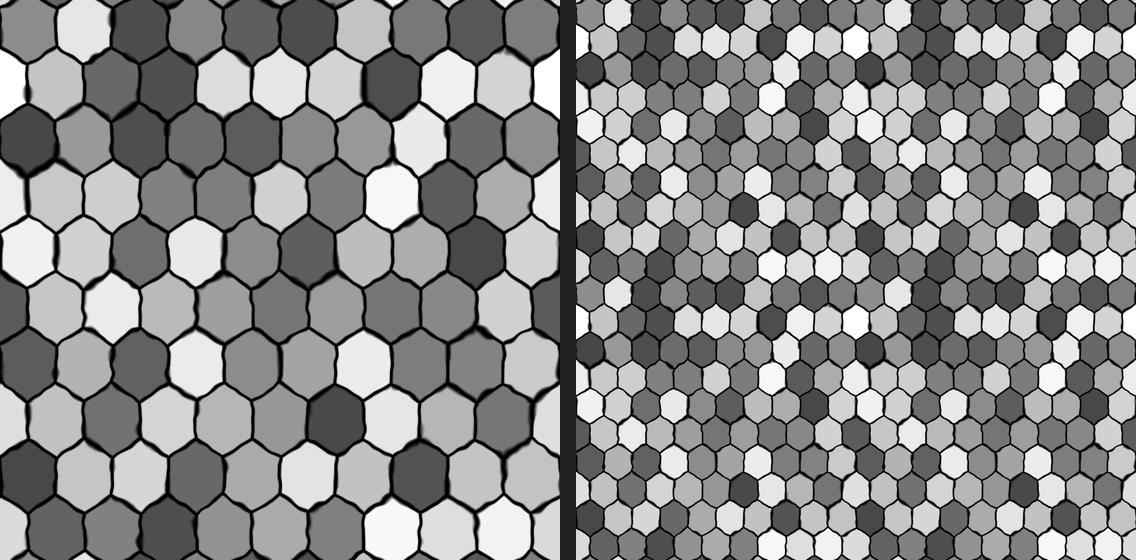
Left, the tile; right, the same tile 2 across and 2 down.
Write a Shadertoy shader that draws this pattern.

```glsl
// Ten by ten staggered hexagons in random greys, parted by wavering black ink lines.
// Each pixel is warped by wrapping noise, then takes the hexagon whose edge
// distance is largest; the line's soft bleed varies with a slower noise.

// Integer hash of a lattice point, giving 0..1
float hash(vec2 cell, uint seed) {
    uvec2 k = uvec2(ivec2(cell));
    uint h = k.x * 1597334677u ^ k.y * 3812015801u ^ seed * 2654435769u;
    h = (h ^ (h >> 16)) * 2246822519u;
    h = (h ^ (h >> 13)) * 3266489917u;
    return float((h ^ (h >> 16)) >> 8) / 16777216.0;
}

// Value noise repeating after a whole number of lattice steps
float wrapNoise(vec2 p, float period, uint seed) {
    vec2 i = floor(p), f = fract(p);
    f = f * f * (3.0 - 2.0 * f);
    vec2 a = mod(i, period), b = mod(i + 1.0, period);
    return mix(mix(hash(a, seed), hash(vec2(b.x, a.y), seed), f.x),
               mix(hash(vec2(a.x, b.y), seed), hash(b, seed), f.x), f.y);
}

// Distance inside a pointed hexagon of width 1 and height 4/3
float hexInside(vec2 q) {
    q = abs(q);
    return min(0.5 - q.x, (2.0 / 3.0 - q.y - q.x * 2.0 / 3.0) / 1.20185);
}

void mainImage(out vec4 fragColor, in vec2 fragCoord) {
    const float COUNT = 10.0;   // hexagons across and rows down
    vec2 p = fragCoord / iResolution.xy * COUNT;
    float pixel = COUNT / min(iResolution.x, iResolution.y);

    // Hand-drawn waver of the edges
    vec2 waver = vec2(wrapNoise(p * 6.0, COUNT * 6.0, 1u),
                      wrapNoise(p * 6.0, COUNT * 6.0, 2u)) - 0.5;
    vec2 w = p + 0.055 * waver;

    // Nearest hexagon among three rows; odd rows shift by half a cell
    float edge = -1.0;
    vec2 cell = vec2(0.0);
    for (float k = -1.0; k <= 1.0; k++) {
        float row = floor(w.y) + k;
        float shift = 0.5 * mod(row, 2.0);
        float column = round(w.x - shift);
        float d = hexInside(w - vec2(column + shift, row + 0.5));
        if (d > edge) {
            edge = d;
            cell = mod(vec2(column, row), COUNT);
        }
    }

    // Flat grey per hexagon, with ink that bleeds further in places
    float grey = mix(0.26, 1.0, hash(cell, 7u));
    float bleed = smoothstep(0.55, 0.95, wrapNoise(p * 3.0, COUNT * 3.0, 3u));
    float softness = max(0.036 + 0.06 * bleed, 1.5 * pixel);
    float fill = smoothstep(0.012, 0.012 + softness, edge);
    fragColor = vec4(vec3(grey * fill), 1.0);
}
```
